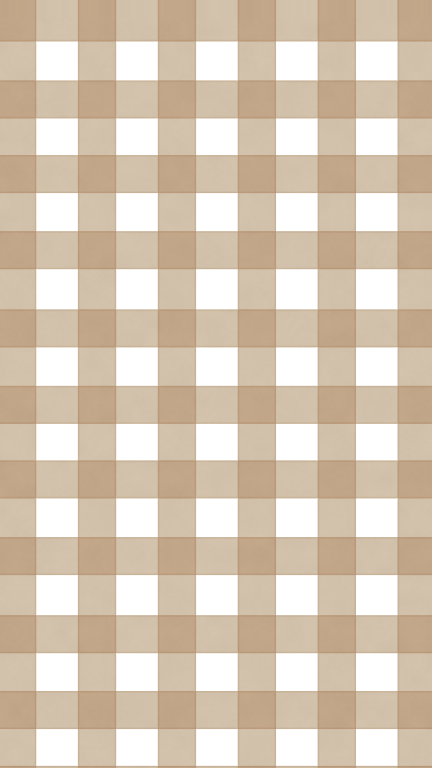
This pattern is drawn by a Shadertoy shader. Its source:

```glsl
float hash(vec2 p) {
    return fract(sin(dot(p, vec2(127.1, 311.7))) * 43758.5453);
}

float valueNoise(vec2 p) {
    vec2 cell = floor(p), f = fract(p);
    f = f * f * (3.0 - 2.0 * f);
    return mix(mix(hash(cell), hash(cell + vec2(1, 0)), f.x),
               mix(hash(cell + vec2(0, 1)), hash(cell + vec2(1, 1)), f.x), f.y);
}

// Signed depth inside the nearest band: positive within, negative in the gap
vec2 bandDepth(vec2 p) {
    vec2 period = vec2(0.185, 0.17685);
    vec2 q = (p - vec2(0.0396, 0.0523)) / period;
    vec2 index = floor(q + 0.5);
    vec2 offset = (q - index) * period;
    // Rows drift slightly from even spacing
    offset.y -= -0.0014 + 0.0028 * cos(6.28318 * (index.y - 0.7) / 3.8);
    return vec2(0.0445, 0.0441) - abs(offset);
}

void mainImage(out vec4 fragColor, in vec2 fragCoord) {
    // Canvas widths, measured from the upper left
    vec2 p = vec2(fragCoord.x, iResolution.y - fragCoord.y) / iResolution.x;
    float pixel = 1.0 / iResolution.x;
    p.y = max(p.y, 0.04); // the top band runs off the canvas

    vec2 depth = bandDepth(p);
    vec2 band = smoothstep(-0.6 * pixel, 0.6 * pixel, depth);

    // Overlapping translucent bands
    vec3 single = vec3(0.822, 0.757, 0.668);
    vec3 crossing = vec3(0.760, 0.650, 0.535);
    float cover = max(band.x, band.y);
    vec3 dye = mix(single, crossing, band.x * band.y);

    // Thin darker rims along the band edges
    vec2 rim = band * (1.0 - smoothstep(0.0012, 0.0036 + pixel, depth));
    dye *= mix(vec3(1.0), vec3(0.955, 0.925, 0.89), max(rim.x, rim.y));

    // Faint uneven dye
    dye += 0.016 * (valueNoise(p * 28.0) - 0.5) * vec3(1.0, 0.9, 0.8);
    dye += 0.008 * (valueNoise(p * 130.0) - 0.5);

    fragColor = vec4(mix(vec3(1.0), dye, cover), 1.0);
}
```
